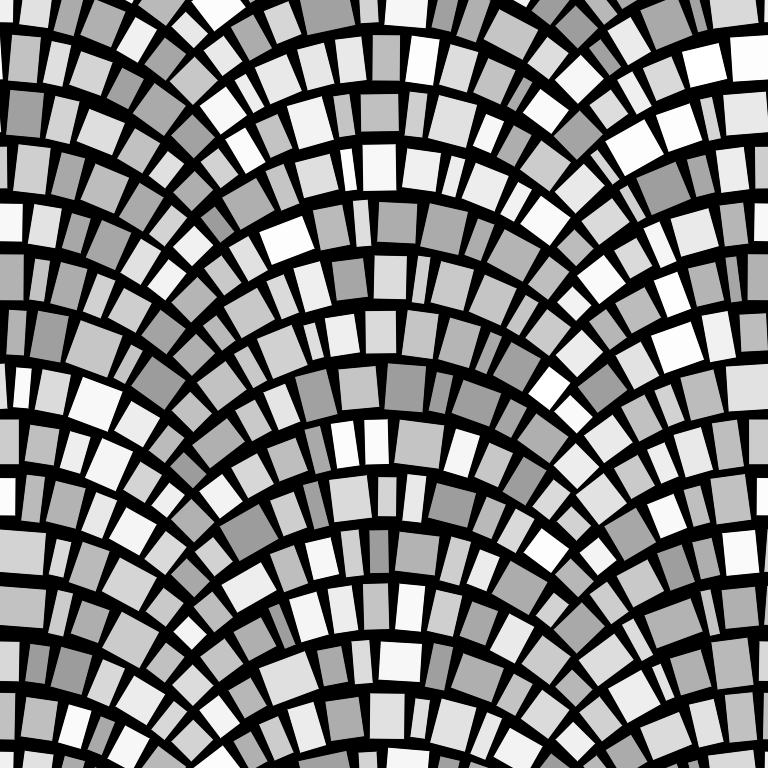
Give the GLSL for this pattern, as a Shadertoy shader.

```glsl
// Fan-laid cobblestones: stacked rows of quarter-circle arcs of grey blocks on black joints.

const float ARCS = 2.0;          // arcs across the canvas
const float ROWS = 14.0;         // rows up the canvas
const float RADIUS = 0.35355;    // quarter circle spanning half the canvas
const float HALF_ANGLE = 0.785398;
const float ROW_SHIFT = -0.055;  // crest height, in rows
const float JOINT = 0.0112;      // gap between neighbours in a row
const float EDGE_JITTER = 0.29;

float hash(vec3 p) {
    p = fract(p * 0.1031);
    p += dot(p, p.zyx + 31.32);
    return fract((p.x + p.y) * p.z);
}

float boxDistance(vec2 p, vec2 halfSize) {
    vec2 d = abs(p) - halfSize;
    return length(max(d, 0.0)) + min(max(d.x, d.y), 0.0);
}

// Each arc of each row holds 11 or 12 stones.
float stoneCount(vec2 arcId) {
    return 11.0 + step(0.5, hash(vec3(arcId, 71.0)));
}

// Angle of the joint before stone i; the two outer joints stay fixed.
float jointAngle(vec2 arcId, float i, float count) {
    float inner = step(0.5, i) * step(i, count - 0.5);
    float jitter = (hash(vec3(arcId, i + 5.0)) - 0.5) * 2.0 * EDGE_JITTER * inner;
    return ((i - 0.5 + jitter) / count * 2.0 - 1.0) * HALF_ANGLE;
}

// p is relative to the arc's circle centre; returns distance and grey value.
vec2 stone(vec2 p, vec2 arcId, float i, float count) {
    float a = jointAngle(arcId, i, count);
    float b = jointAngle(arcId, i + 1.0, count);
    float mid = 0.5 * (a + b);
    vec2 along = vec2(cos(mid), -sin(mid));
    vec2 outward = vec2(sin(mid), cos(mid));
    float width = (b - a) * RADIUS - JOINT;
    float height = cos(mid) / ROWS * mix(0.67, 0.88, hash(vec3(arcId, i + 31.0)));
    vec2 local = vec2(dot(p, along), dot(p, outward) - RADIUS);
    float grey = mix(0.61, 1.0, hash(vec3(arcId, i + 53.0)));
    return vec2(boxDistance(local, 0.5 * vec2(width, height)), grey);
}

// Paints the stones of one arc column that lie near uv.
float paintArc(float shade, vec2 uv, float column, float pixel) {
    float x = uv.x - (column + 1.0) / ARCS;
    float drop = RADIUS - sqrt(max(RADIUS * RADIUS - x * x, 0.0));
    float nearRow = round((uv.y + drop) * ROWS - ROW_SHIFT);

    for (float r = -1.0; r <= 1.0; r++) {
        float row = nearRow + r;
        vec2 arcId = vec2(mod(column, ARCS), mod(row, ROWS));
        float count = stoneCount(arcId);
        vec2 p = vec2(x, uv.y - (row + ROW_SHIFT) / ROWS + RADIUS);
        float angle = atan(p.x, p.y);
        float nearStone = round((angle / HALF_ANGLE + 1.0) * 0.5 * count);

        for (float s = -1.0; s <= 1.0; s++) {
            float i = nearStone + s;
            if (i < 0.0 || i > count - 1.0) continue;
            vec2 block = stone(p, arcId, i, count);
            float cover = 1.0 - smoothstep(-0.6 * pixel, 0.6 * pixel, block.x);
            shade = mix(shade, block.y, cover);
        }
    }
    return shade;
}

void mainImage(out vec4 fragColor, in vec2 fragCoord) {
    vec2 uv = fragCoord / iResolution.xy;
    float pixel = 1.0 / min(iResolution.x, iResolution.y);

    // Valley stones of the next arc reach into this column.
    float column = floor(uv.x * ARCS - 0.5);
    float shade = paintArc(0.0, uv, column, pixel);
    shade = paintArc(shade, uv, column + 1.0, pixel);

    fragColor = vec4(vec3(shade), 1.0);
}
```
